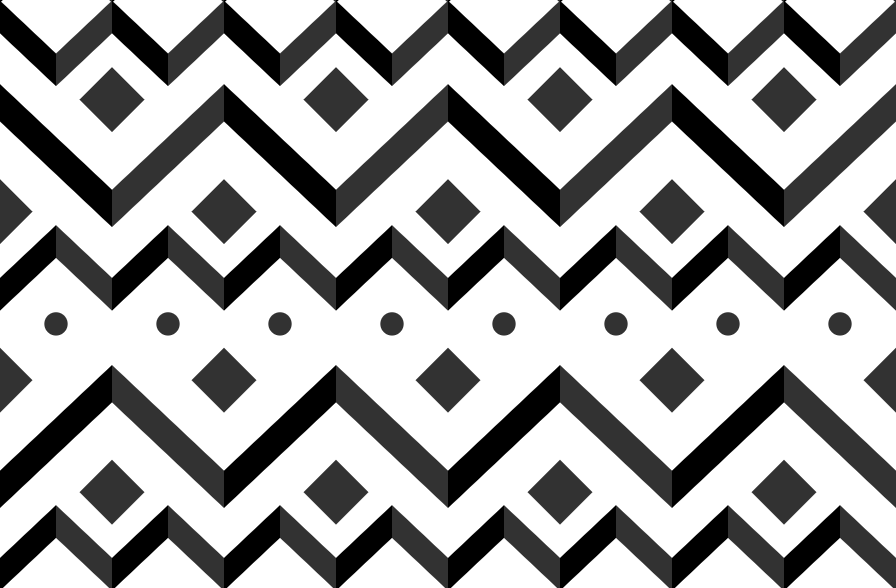
Give the GLSL for this pattern, as a Shadertoy shader.

```glsl
#define REPEATS_X 4.0
#define TILE_HEIGHT 2.625
#define SLOPE 0.943
#define SMALL_THICK 0.146
#define LARGE_THICK 0.167
#define DIAMOND_HALF 0.145
#define DOT_RADIUS 0.052
#define PAPER vec3(1.0)
#define CHARCOAL vec3(0.195)
#define BLACK vec3(0.0)

// Signed offset from the nearest multiple of a period
float wrapOffset(float v, float period) {
    return v - period * floor(v / period + 0.5);
}

// Offset from the nearest copy of a motif, wrapped in both directions
vec2 wrapCell(vec2 p, vec2 center, float period) {
    return vec2(wrapOffset(p.x - center.x, period),
                wrapOffset(p.y - center.y, TILE_HEIGHT));
}

float coverage(float dist, float pixel) {
    return clamp(0.5 - dist / pixel, 0.0, 1.0);
}

// Folded ribbon: peak is the middle of its crest, darkSide picks the black face
void ribbon(inout vec3 color, vec2 p, vec2 peak, float period,
            float thickness, float darkSide, float pixel) {
    vec2 q = wrapCell(p, peak, period);
    float run = abs(q.x);
    float drop = wrapOffset(p.y - peak.y - SLOPE * run, TILE_HEIGHT);
    float dist = (abs(drop) - 0.5 * thickness) / sqrt(1.0 + SLOPE * SLOPE);
    float fold = sign(q.x) * min(run, 0.5 * period - run);
    vec3 face = mix(CHARCOAL, BLACK, coverage(-darkSide * fold, pixel));
    color = mix(color, face, coverage(dist, pixel));
}

void diamond(inout vec3 color, vec2 p, vec2 center, float pixel) {
    vec2 q = abs(wrapCell(p, center, 1.0));
    float dist = (q.x + q.y - DIAMOND_HALF) * 0.7071;
    color = mix(color, CHARCOAL, coverage(dist, pixel));
}

void dots(inout vec3 color, vec2 p, vec2 center, float pixel) {
    float dist = length(wrapCell(p, center, 0.5)) - DOT_RADIUS;
    color = mix(color, CHARCOAL, coverage(dist, pixel));
}

void mainImage(out vec4 fragColor, in vec2 fragCoord) {
    // One unit is one horizontal repeat; y runs downward
    vec2 uv = fragCoord / iResolution.xy;
    vec2 p = vec2(uv.x * REPEATS_X, (1.0 - uv.y) * TILE_HEIGHT);
    float pixel = TILE_HEIGHT / iResolution.y;
    vec3 color = PAPER;

    // Small ribbons
    ribbon(color, p, vec2(0.25, 2.328), 0.5, SMALL_THICK, -1.0, pixel);
    ribbon(color, p, vec2(0.0, 0.076), 0.5, SMALL_THICK, 1.0, pixel);
    ribbon(color, p, vec2(0.25, 1.078), 0.5, SMALL_THICK, -1.0, pixel);

    // Large ribbons
    ribbon(color, p, vec2(0.0, 0.459), 1.0, LARGE_THICK, 1.0, pixel);
    ribbon(color, p, vec2(0.5, 1.713), 1.0, LARGE_THICK, -1.0, pixel);

    // Diamonds nested in the large ribbons
    diamond(color, p, vec2(0.5, 0.445), pixel);
    diamond(color, p, vec2(0.0, 0.945), pixel);
    diamond(color, p, vec2(0.0, 1.697), pixel);
    diamond(color, p, vec2(0.5, 2.197), pixel);

    // Row of dots
    dots(color, p, vec2(0.25, 1.446), pixel);

    fragColor = vec4(color, 1.0);
}
```
